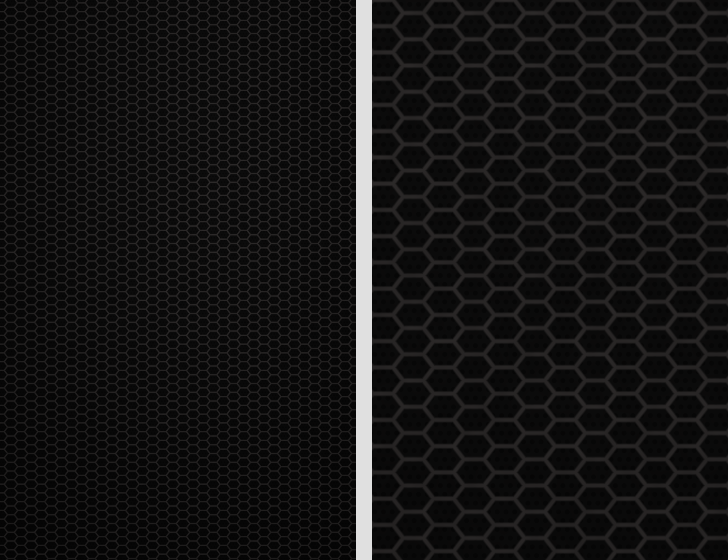
Left: the whole. Right: its middle third, enlarged.
Give the GLSL for this pattern, as a Shadertoy shader.

```glsl
// Dark honeycomb mesh: thin warm grey outlines around slightly wide hexagons.
// Two offset rectangular lattices give the hexagon distance; a soft light in the
// upper middle, fine perforations and gradient noise vary the tone.

vec2 hashGradient(vec2 cell) {
    float angle = 6.2832 * fract(sin(dot(cell, vec2(127.1, 311.7))) * 43758.5);
    return vec2(cos(angle), sin(angle));
}

float gradientNoise(vec2 p) {
    vec2 i = floor(p), f = fract(p);
    vec2 w = f * f * f * (f * (f * 6.0 - 15.0) + 10.0);
    float a = dot(hashGradient(i), f);
    float b = dot(hashGradient(i + vec2(1, 0)), f - vec2(1, 0));
    float c = dot(hashGradient(i + vec2(0, 1)), f - vec2(0, 1));
    float d = dot(hashGradient(i + vec2(1, 1)), f - vec2(1, 1));
    return mix(mix(a, b, w.x), mix(c, d, w.x), w.y);
}

// Inside distance to the hexagon of the nearest cell in one lattice.
float latticeHexagon(vec2 p, vec2 period) {
    vec2 q = abs(p - period * round(p / period));
    float slantedSide = 0.61 - dot(q, vec2(0.791, 0.611));
    return min(0.5 - q.y, slantedSide);
}

void mainImage(out vec4 fragColor, in vec2 fragCoord) {
    vec2 uv = fragCoord / iResolution.xy;
    // One unit is one row of hexagons; 64 rows fill the height.
    vec2 p = fragCoord / iResolution.y * 64.0;
    float pixel = 64.0 / iResolution.y;

    // Hexagon outlines
    vec2 period = vec2(2.314, 1.0);
    vec2 q = p - vec2(1.25, 0.67);
    float edge = max(latticeHexagon(q, period), latticeHexagon(q - 0.5 * period, period));
    float softness = max(0.05, 0.5 * pixel);
    float outline = 1.0 - smoothstep(0.08 - softness, 0.08 + softness, edge);

    // Broad light, fading to the sides and the bottom
    vec2 fromLight = (uv - vec2(0.52, 0.7)) * vec2(0.9, 1.0);
    float light = exp(-2.2 * dot(fromLight, fromLight));
    float grain = gradientNoise(p * 1.7) + 0.5 * gradientNoise(p * 0.35);

    // Staggered perforations in the panels
    vec2 holeGrid = p * 3.0;
    holeGrid.x += 0.5 * mod(floor(holeGrid.y), 2.0);
    float holeDistance = length(fract(holeGrid) - 0.5);
    float hole = 1.0 - smoothstep(0.28 - 1.5 * pixel, 0.28 + 1.5 * pixel, holeDistance);

    vec3 panel = vec3(0.046, 0.045, 0.045) * mix(0.25, 1.0, light);
    panel *= 1.0 - 0.35 * hole + 0.15 * grain;
    vec3 wire = vec3(0.165, 0.155, 0.154) * mix(0.55, 1.0, light) * (1.0 + 0.12 * grain);
    fragColor = vec4(mix(panel, wire, outline), 1.0);
}
```
